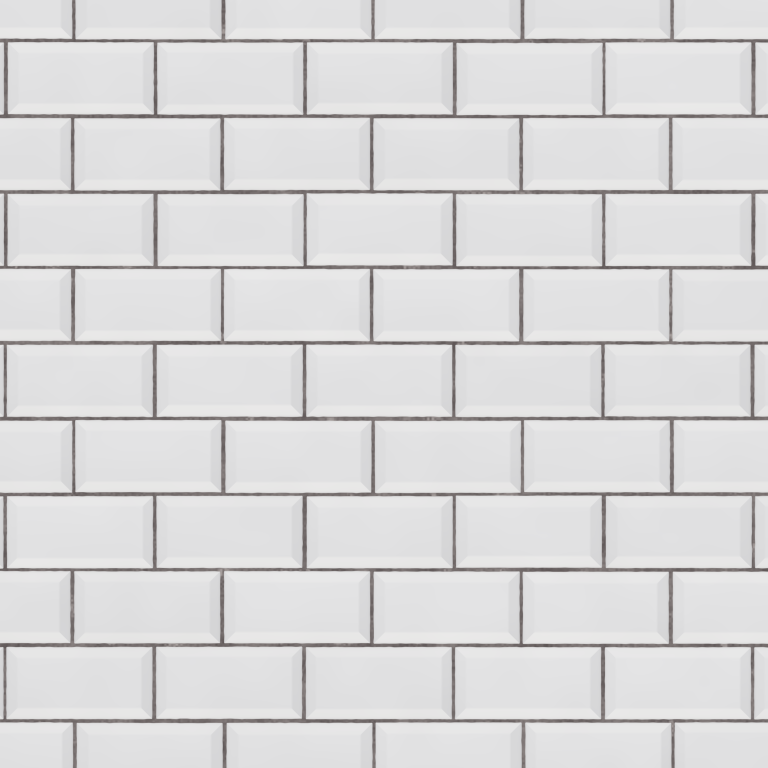
This pattern is drawn by a Shadertoy shader. Its source:

```glsl
// White bevelled metro tiles in a staggered bond with thin grey-brown grout.

const vec2  PITCH        = vec2(0.1947, 0.0984);  // tile plus joint
const vec2  ORIGIN       = vec2(0.0070, 0.0612);  // a joint crossing at lower left
const float STAGGER      = 0.458;                 // shift of odd rows, in tiles
const float JOINT        = 0.0044;                // grout width
const float CORNER       = 0.0014;                // tile corner radius
const float BEVEL        = 0.0150;                // bevel width
const float ROW_JITTER   = 0.0030;
const float TILE_JITTER  = 0.0012;
const float EDGE_WOBBLE  = 0.0007;
const float TONE_JITTER  = 0.010;

const vec3 FACE         = vec3(0.882, 0.882, 0.886);
const vec3 BEVEL_LEFT   = vec3(0.868, 0.868, 0.872);
const vec3 BEVEL_RIGHT  = vec3(0.845, 0.845, 0.850);
const vec3 BEVEL_TOP    = vec3(0.898, 0.897, 0.898);
const vec3 BEVEL_BOTTOM = vec3(0.914, 0.912, 0.910);
const vec3 GROUT_LIGHT  = vec3(0.560, 0.530, 0.525);
const vec3 GROUT_DARK   = vec3(0.360, 0.330, 0.330);
const vec3 RESIDUE      = vec3(0.720, 0.690, 0.680);

float hash(vec2 p) {
    return fract(sin(dot(p, vec2(127.1, 311.7))) * 43758.5453);
}

float noise(vec2 p) {
    vec2 i = floor(p), f = fract(p);
    f = f * f * (3.0 - 2.0 * f);
    return mix(mix(hash(i), hash(i + vec2(1, 0)), f.x),
               mix(hash(i + vec2(0, 1)), hash(i + vec2(1, 1)), f.x), f.y);
}

// Signed distance to a box with rounded corners.
float roundedBox(vec2 p, vec2 halfSize, float radius) {
    vec2 q = abs(p) - halfSize + radius;
    return length(max(q, 0.0)) + min(max(q.x, q.y), 0.0) - radius;
}

vec3 groutColor(vec2 uv) {
    float broad = noise(uv * 38.0 + 7.0);
    float grain = noise(uv * 330.0);
    vec3 color = mix(GROUT_DARK, GROUT_LIGHT, 0.6 * broad + 0.4 * grain);
    float residue = smoothstep(0.80, 0.92, noise(uv * 55.0 + 31.0)) * grain;
    return mix(color, RESIDUE, 0.7 * residue);
}

// Four mitred bevels around a flat face; p is measured from the tile centre.
vec3 tileColor(vec2 p, vec2 halfSize, vec2 id, vec2 uv, float pixel) {
    vec2 inset = halfSize - abs(p);
    vec3 side = p.x < 0.0 ? BEVEL_LEFT : BEVEL_RIGHT;
    vec3 cap  = p.y < 0.0 ? BEVEL_BOTTOM : BEVEL_TOP;
    float soft = max(pixel, 0.0012);
    vec3 bevel = mix(side, cap, smoothstep(-soft, soft, inset.x - inset.y));

    float depth = min(inset.x, inset.y);
    float width = BEVEL * mix(0.92, 1.08, hash(id + 5.3));
    vec3 color = mix(bevel, FACE, smoothstep(width - 2.0 * soft, width + soft, depth));

    // Glaze: tone per tile, soft sheen, and a dimmer rim by the joint.
    color += TONE_JITTER * (hash(id + 9.1) - 0.5);
    color += 0.010 * (noise(uv * 24.0) - 0.5) + 0.008 * p.y / halfSize.y;
    return color * (1.0 - 0.07 * exp(-max(depth, 0.0) / 0.0012));
}

void mainImage(out vec4 fragColor, in vec2 fragCoord) {
    float pixel = 1.0 / iResolution.y;
    vec2 uv = fragCoord * pixel;

    // Staggered grid with slightly uneven rows.
    vec2 grid = uv - ORIGIN;
    float row = floor(grid.y / PITCH.y);
    grid.x -= STAGGER * PITCH.x * mod(row, 2.0);
    grid.x -= ROW_JITTER * (hash(vec2(row, 2.7)) - 0.5);
    vec2 id = vec2(floor(grid.x / PITCH.x), row);

    // Hand-set tile, a little off centre and with a worn outline.
    vec2 p = grid - (id + 0.5) * PITCH;
    p -= TILE_JITTER * (vec2(hash(id), hash(id + 17.0)) - 0.5);
    vec2 halfSize = 0.5 * (PITCH - JOINT);
    float dist = roundedBox(p, halfSize, CORNER);
    dist += EDGE_WOBBLE * (noise(uv * 140.0) - 0.5);

    float cover = 1.0 - smoothstep(-0.75 * pixel, 0.75 * pixel, dist);
    vec3 color = mix(groutColor(uv), tileColor(p, halfSize, id, uv, pixel), cover);
    fragColor = vec4(color, 1.0);
}
```
